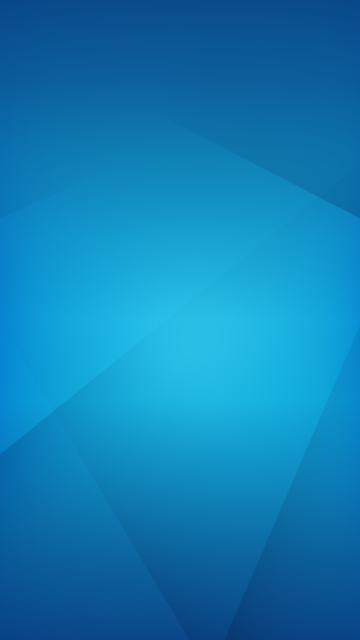
A Shadertoy shader for this background:

```glsl
#define ASPECT 0.5625
#define GLOW_CENTER vec2(0.298, 0.468)
#define GLOW_RADIUS vec2(0.14, 0.14)
#define GLOW_COLOR vec3(0.08, 0.065, 0.055)
#define EDGE_TINT vec3(0.3, 0.74, 0.95)
#define EDGE_WIDTH 0.075
#define FOLD_TINT vec3(0.7, 1.0, 0.75)

// Vertical ramp, from the bottom to the top
const vec3 RAMP[9] = vec3[9](
    vec3(0.04, 0.28, 0.54), vec3(0.05, 0.40, 0.63), vec3(0.06, 0.55, 0.76),
    vec3(0.07, 0.69, 0.86), vec3(0.09, 0.70, 0.87), vec3(0.08, 0.62, 0.81),
    vec3(0.06, 0.51, 0.72), vec3(0.05, 0.38, 0.62), vec3(0.04, 0.295, 0.545));

vec3 verticalRamp(float y) {
    float s = clamp(y, 0.0, 0.9999) * 8.0;
    int i = int(s);
    return mix(RAMP[i], RAMP[i + 1], fract(s));
}

// Shadow on one side of the line a-b, fading away from it.
// strength holds the darkness at a and b; side is +1 for left of a-b.
float foldShadow(vec2 p, vec2 a, vec2 b, float side, vec2 strength, float reach) {
    vec2 along = b - a;
    float len = length(along);
    vec2 dir = along / len;
    vec2 q = p - a;
    float d = side * (dir.x * q.y - dir.y * q.x);
    float t = clamp(dot(q, dir) / len, 0.0, 1.0);
    float px = 1.0 / iResolution.y;
    float falloff = exp(-max(d, 0.0) / reach);
    return smoothstep(-px, px, d) * falloff * mix(strength.x, strength.y, t);
}

void mainImage(out vec4 fragColor, in vec2 fragCoord) {
    vec2 uv = fragCoord / iResolution.xy;
    vec2 p = uv * vec2(ASPECT, 1.0);
    vec3 color = verticalRamp(uv.y);

    // Central glow
    vec2 g = (p - GLOW_CENTER) / GLOW_RADIUS;
    color += GLOW_COLOR * exp(-dot(g, g));

    // Deeper blue along the sides, strongest at mid height
    float h = (uv.y - 0.46) / 0.24;
    float sides = exp(-p.x / EDGE_WIDTH) + 0.75 * exp(-(ASPECT - p.x) / (0.7 * EDGE_WIDTH));
    color *= pow(EDGE_TINT, vec3(sides * (0.2 + 0.8 * exp(-h * h))));

    // Folded facets: upper right, upper left, lower left, lower middle, lower right
    float shade = foldShadow(p, vec2(0.5625, 0.659), vec2(0.221, 0.835), -1.0, vec2(0.19, 0.0), 0.10);
    shade += foldShadow(p, vec2(0.0, 0.659), vec2(0.18, 0.737), 1.0, vec2(0.06, 0.0), 0.09);
    shade += foldShadow(p, vec2(0.0, 0.290), vec2(0.234, 0.479), -1.0, vec2(0.17, 0.02), 0.12);
    shade += foldShadow(p, vec2(0.104, 0.323), vec2(0.286, 0.017), 1.0, vec2(0.02, 0.13), 0.08);
    shade += foldShadow(p, vec2(0.540, 0.440), vec2(0.358, 0.017), 1.0, vec2(0.08, 0.15), 0.09);
    color *= 1.0 - shade * FOLD_TINT;

    fragColor = vec4(color, 1.0);
}
```
